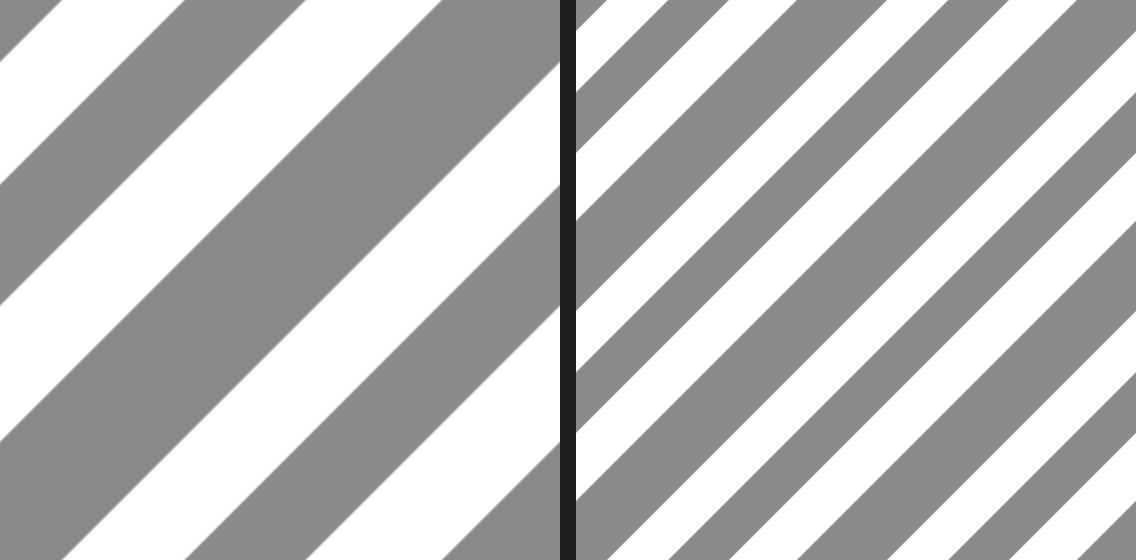
Left: one tile. Right: repeated 2 by 2.
This pattern is drawn by a Shadertoy shader. Its source:

```glsl
// Broad diagonal stripes, white on flat grey, rising to the right at 45 degrees.
// Each tile holds two white bands of unequal width; the diagonal coordinate
// wraps once per canvas, so the stripes continue across all four edges.

#define REPEATS 1.0                     // whole tiles across and down
#define GREY vec3(0.541)
#define WHITE vec3(1.0)
#define NARROW_BAND vec2(0.1107, 0.3295) // start and end along the diagonal
#define WIDE_BAND vec2(0.5460, 0.7890)
#define EDGE_SOFTNESS 0.0030            // half width of the blurred edge

// Signed distance to a band that repeats with period 1, negative inside.
float bandDistance(float diagonal, vec2 band) {
    float center = 0.5 * (band.x + band.y);
    float halfWidth = 0.5 * (band.y - band.x);
    float offset = abs(fract(diagonal - center + 0.5) - 0.5);
    return (offset - halfWidth) * inversesqrt(2.0);
}

void mainImage(out vec4 fragColor, in vec2 fragCoord) {
    vec2 uv = REPEATS * fragCoord / iResolution.xy;

    // Constant along each stripe
    float diagonal = uv.x - uv.y;
    float d = min(bandDistance(diagonal, NARROW_BAND),
                  bandDistance(diagonal, WIDE_BAND));

    // Soft edge, never thinner than a pixel
    float pixel = REPEATS / min(iResolution.x, iResolution.y);
    float soft = max(EDGE_SOFTNESS, 0.75 * pixel);
    float white = 1.0 - smoothstep(-soft, soft, d);

    fragColor = vec4(mix(GREY, WHITE, white), 1.0);
}
```
